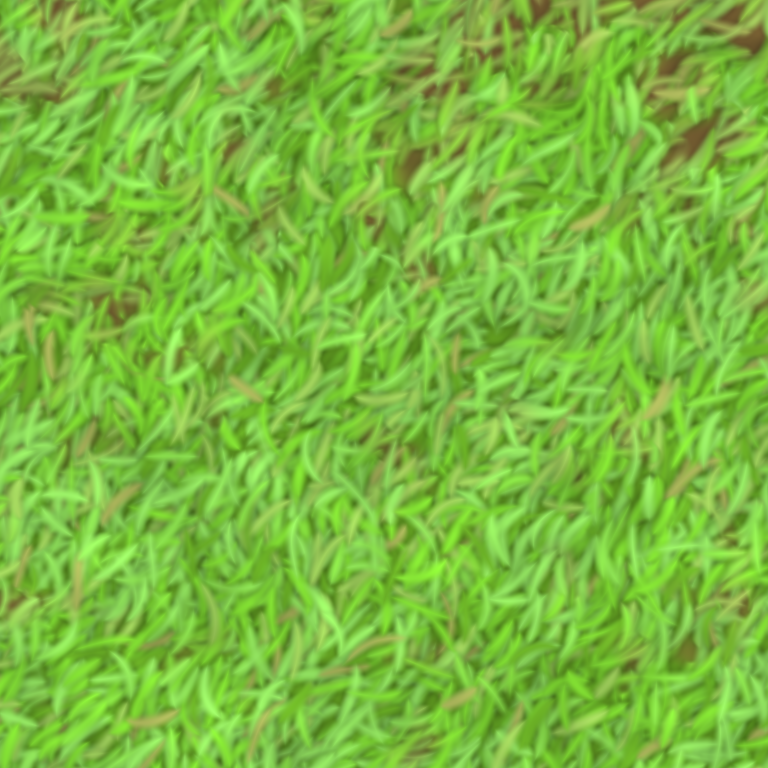
Reproduce this texture procedurally as a Shadertoy shader.

```glsl
// Sunlit lawn: soft tangled grass blades with dry, earthy patches.

const int LAYERS = 9;
const float CELLS = 19.0;       // blade cells across the canvas
const float EDGE = 0.13;        // edge softness, in cells
const float LEAN = 0.5;         // common tilt to the right, in radians

const vec3 FRESH = vec3(0.56, 0.87, 0.37);
const vec3 LIME = vec3(0.49, 0.84, 0.19);
const vec3 DEEP = vec3(0.40, 0.66, 0.14);
const vec3 PALE = vec3(0.61, 0.80, 0.35);
const vec3 STRAW = vec3(0.64, 0.68, 0.34);
const vec3 SHADE = vec3(0.36, 0.58, 0.12);
const vec3 EARTH = vec3(0.45, 0.36, 0.19);

vec4 hash4(vec2 p) {
    vec4 q = fract(p.xyxy * vec4(0.1031, 0.1030, 0.0973, 0.1099));
    q += dot(q, q.wzxy + 33.33);
    return fract((q.xxyz + q.yzzw) * q.zywx);
}

float cornerGradient(vec2 cell, vec2 offset) {
    float angle = 6.2832 * hash4(cell + 57.0).x;
    return dot(vec2(cos(angle), sin(angle)), offset);
}

float gradientNoise(vec2 p) {
    vec2 i = floor(p), f = fract(p);
    vec2 u = f * f * f * (f * (f * 6.0 - 15.0) + 10.0);
    vec2 e = vec2(1.0, 0.0);
    float low = mix(cornerGradient(i, f), cornerGradient(i + e, f - e), u.x);
    float high = mix(cornerGradient(i + e.yx, f - e.yx),
                     cornerGradient(i + 1.0, f - 1.0), u.x);
    return mix(low, high, u.y);
}

vec2 rotate(vec2 p, float angle) {
    float c = cos(angle), s = sin(angle);
    return vec2(c * p.x - s * p.y, s * p.x + c * p.y);
}

// Dryness from 0 to 1, strongest towards the upper right.
float dryness(vec2 p) {
    float patches = 0.5 * gradientNoise(p * 5.0 + 3.7)
                  + 0.6 * gradientNoise(p * 15.0 + 21.3);
    float corner = smoothstep(0.75, 1.0, p.y) * smoothstep(0.4, 0.8, p.x);
    return smoothstep(0.06, 0.5, patches + 0.36 * corner + 0.22 * (p.y - 0.5));
}

vec3 bladeColor(float pick, float warmth) {
    vec3 green = mix(FRESH, LIME, smoothstep(0.25, 0.75, warmth));
    green = mix(green, DEEP, step(0.76, pick));
    green = mix(green, PALE, step(0.86, pick));
    return mix(green, STRAW, step(0.97, pick));
}

// Lays one curved blade and its faint shadow over the ground.
vec3 paintBlade(vec3 ground, vec2 offset, vec4 shape, vec4 tone,
                float flow, float tint, float dry, float depth) {
    float spread = (shape.z + tone.z - 1.0) * 1.4;
    vec2 q = rotate(offset, LEAN + flow + spread);
    float halfLength = mix(0.50, 0.82, shape.w);
    float halfWidth = mix(0.08, 0.14, tone.w);
    float t = q.y / halfLength;
    q.x += (tone.x - 0.5) * 0.55 * (t * t - 0.4) * halfLength;

    float d = abs(q.x) - halfWidth * (1.0 - t * t * t * t);
    float grown = smoothstep(-0.05, 0.05, tone.z - 0.5 * dry);
    float reach = grown * smoothstep(1.2, 0.8, abs(t));
    float shadow = reach * smoothstep(0.26, -0.08, d);
    float cover = reach * smoothstep(EDGE, -EDGE, d);

    vec3 color = bladeColor(tone.y, fract(tone.x * 7.0 + shape.w) + tint);
    color = mix(color, STRAW, dry * mix(0.2, 0.85, shape.z));
    color *= mix(0.90, 1.03, depth) * (1.0 + 0.03 * t);
    return mix(ground * (1.0 - 0.11 * shadow), color, cover);
}

void mainImage(out vec4 fragColor, in vec2 fragCoord) {
    vec2 p = fragCoord / iResolution.y;
    float dry = dryness(p);
    float flow = 0.9 * gradientNoise(p * 5.0 + 11.0);
    float tint = 0.7 * gradientNoise(p * 4.0 + 63.0);

    // Shaded ground with bare earth
    float mottle = gradientNoise(p * 30.0);
    vec3 color = mix(SHADE, EARTH, dry) * (1.0 + 0.2 * mottle);

    // Blades, from the lowest layer to the top
    for (int layer = 0; layer < LAYERS; layer++) {
        float level = float(layer);
        vec2 grid = p * CELLS + level * vec2(13.37, 29.71);
        vec2 home = floor(grid);
        for (int j = -1; j <= 1; j++) {
            for (int i = -1; i <= 1; i++) {
                vec2 cell = home + vec2(i, j);
                vec4 shape = hash4(cell + level * 71.0);
                vec4 tone = hash4(cell + level * 43.0 + 311.0);
                color = paintBlade(color, grid - cell - shape.xy, shape, tone,
                                   flow, tint, dry, level / float(LAYERS - 1));
            }
        }
    }

    // Broad light variation and soft hollows between tufts
    float light = 0.12 * gradientNoise(p * 6.0 + 40.0)
                + 0.16 * gradientNoise(p * 20.0 + 90.0);
    color *= 1.03 + light;
    fragColor = vec4(clamp(color, 0.0, 1.0), 1.0);
}
```
